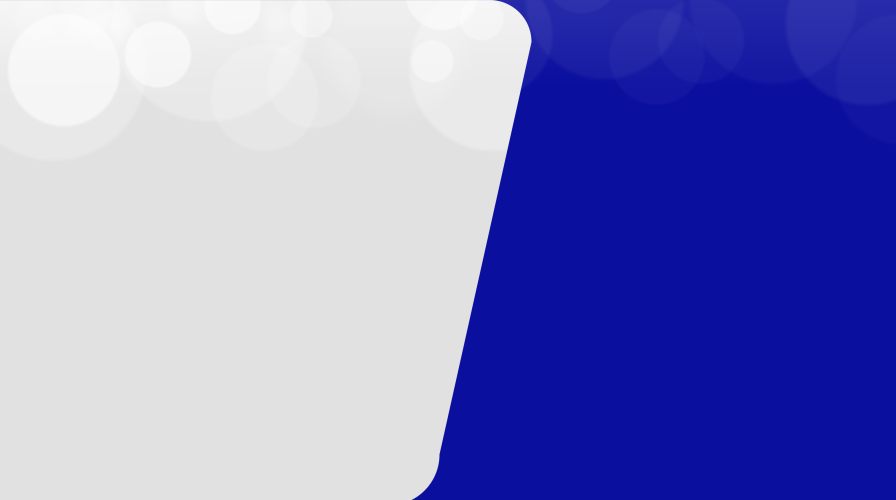
Write a Shadertoy shader that draws this background.

```glsl
// Pale slanted panel with rounded corners over deep blue, soft bokeh light along the top.

float hash(float n) {
    return fract(sin(n * 12.9898) * 43758.5453);
}

// Anti-aliased coverage of a signed distance
float cover(float d, float blur) {
    return 1.0 - smoothstep(-blur, blur, d);
}

// Panel side: the centre and radius slide between two rounded corners
float panelDistance(vec2 p) {
    float t = clamp((p.y - 0.084) / 0.825, 0.0, 1.0);
    vec2 q = p - mix(vec2(0.979, 0.084), vec2(0.777, 0.909), t);
    return length(vec2(max(q.x, 0.0), q.y)) - mix(0.084, 0.102, t);
}

// Light disc: xy centre, z radius, w opacity
float disc(vec2 p, vec4 c, float blur) {
    return c.w * cover(length(p - c.xy) - c.z, blur);
}

float panelLight(vec2 p, float pixel) {
    vec4 discs[12] = vec4[12](
        vec4(0.107, 0.135, 0.186, 0.26), vec4(0.128, 0.140, 0.112, 0.60),
        vec4(0.419, 0.047, 0.195, 0.26), vec4(0.316, 0.109, 0.066, 0.58),
        vec4(0.530, 0.195, 0.107, 0.18), vec4(0.628, 0.163, 0.093, 0.16),
        vec4(0.986, 0.135, 0.167, 0.30), vec4(0.865, 0.123, 0.042, 0.40),
        vec4(0.884, -0.012, 0.072, 0.50), vec4(0.963, 0.037, 0.044, 0.35),
        vec4(0.623, 0.033, 0.042, 0.40), vec4(0.465, 0.012, 0.056, 0.55));
    // Overall glow, strongest at the top left
    float dark = 1.0 - mix(0.7, 0.45, smoothstep(0.0, 0.7, p.x))
                     * (1.0 - smoothstep(-0.05, 0.2, p.y));
    dark *= 1.0 - disc(p, vec4(0.79, 0.09, 0.14, 0.16), 0.03);
    for (int i = 0; i < 12; i++) {
        dark *= 1.0 - disc(p, discs[i], pixel + 0.025 * discs[i].z);
    }
    // Small hazy spots crowding the top left
    for (float i = 0.0; i < 10.0; i++) {
        vec2 centre = vec2(0.7 * hash(i + 1.0), 0.07 * hash(i + 31.0));
        dark *= 1.0 - disc(p, vec4(centre, 0.025 + 0.03 * hash(i + 61.0), 0.2), 0.01);
    }
    return 1.0 - dark;
}

float blueLight(vec2 p, float pixel) {
    vec4 discs[8] = vec4[8](
        vec4(1.209, 0.000, 0.158, 0.050), vec4(1.314, 0.114, 0.095, 0.030),
        vec4(1.402, 0.081, 0.086, 0.030), vec4(1.735, 0.047, 0.163, 0.060),
        vec4(1.802, 0.158, 0.130, 0.025), vec4(1.547, 0.000, 0.167, 0.035),
        vec4(1.163, -0.047, 0.074, 0.040), vec4(0.980, 0.070, 0.125, 0.050));
    float dark = 1.0 - 0.06 * (1.0 - smoothstep(-0.02, 0.19, p.y));
    for (int i = 0; i < 8; i++) {
        dark *= 1.0 - disc(p, discs[i], pixel + 0.03 * discs[i].z);
    }
    return 1.0 - dark;
}

void mainImage(out vec4 fragColor, in vec2 fragCoord) {
    // Height is one unit, measured downward from the top left
    vec2 p = vec2(fragCoord.x, iResolution.y - fragCoord.y) / iResolution.y;
    float pixel = 0.7 / iResolution.y;

    vec3 blue = mix(vec3(0.043, 0.059, 0.62), vec3(1.0), blueLight(p, pixel));
    vec3 grey = mix(vec3(0.882), vec3(0.995), panelLight(p, pixel));
    vec3 colour = mix(blue, grey, cover(panelDistance(p), pixel));

    fragColor = vec4(colour, 1.0);
}
```
